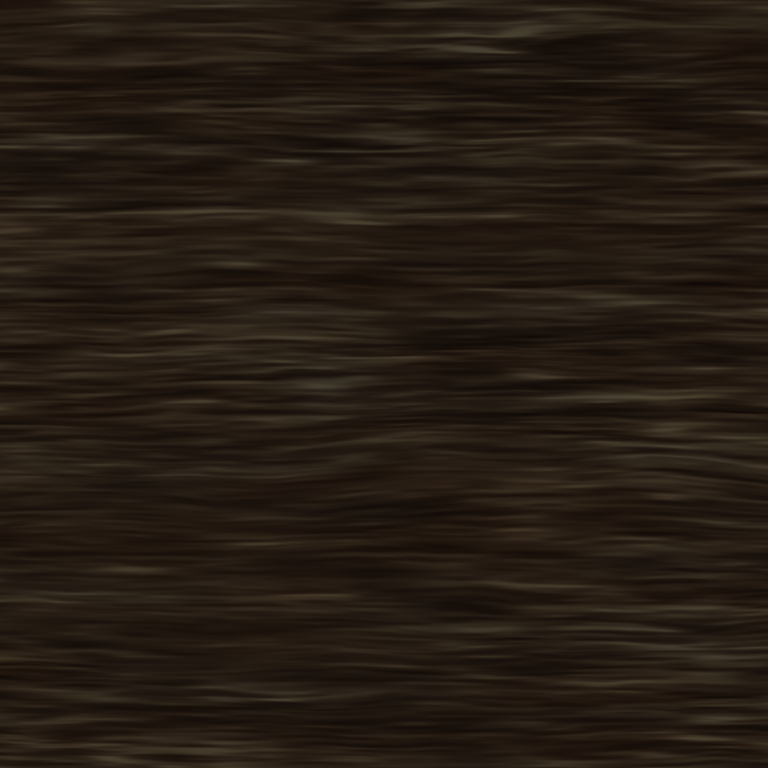
Write a WebGL 1 fragment shader that draws this texture.

```glsl
precision highp float;
uniform vec2 u_resolution;

float hash(vec2 p) {
  return fract(sin(dot(p, vec2(127.1, 311.7))) * 43758.5453);
}

// One row of smooth random values, slid sideways by its own amount
float rowNoise(float x, float row) {
  x += 17.0 * hash(vec2(row, 3.7));
  float cell = floor(x);
  return mix(hash(vec2(cell, row)), hash(vec2(cell + 1.0, row)),
             smoothstep(0.0, 1.0, x - cell));
}

// Signed noise from -1 to 1 whose rows do not line up in columns
float grain(vec2 p) {
  float row = floor(p.y);
  float value = mix(rowNoise(p.x, row), rowNoise(p.x, row + 1.0),
                    smoothstep(0.0, 1.0, p.y - row));
  return 2.0 * value - 1.0;
}

// Bends the straight fibres into gentle waves and small ripples
vec2 bendFibres(vec2 p) {
  p.y += 0.011 * grain(p * vec2(1.8, 5.0) + 31.0);
  p.y += 0.004 * grain(p * vec2(6.0, 21.0) + 57.0);
  p.y += 0.0012 * grain(p * vec2(19.0, 60.0) + 83.0);
  return p;
}

void main() {
  vec2 uv = gl_FragCoord.xy / min(u_resolution.x, u_resolution.y);
  vec2 p = bendFibres(uv);

  // Broad bands down to hair-thin fibres
  float bands = grain(p * vec2(1.8, 17.0) + 5.0);
  float streaks = grain(p * vec2(4.0, 50.0) + 73.0);
  float fibres = grain(p * vec2(7.0, 112.0) + 113.0);
  float hairs = grain(p * vec2(13.0, 215.0) + 191.0);
  float threads = grain(p * vec2(24.0, 290.0) + 223.0);
  float tone = 0.45 * bands + 0.75 * streaks + 1.05 * fibres
             + 1.1 * hairs + 0.75 * threads;
  tone *= 1.0 + 0.3 * grain(uv * vec2(2.0, 6.0) + 11.0);

  // Short pale flecks, broken by the hairs, and thin dark pores
  float fleck = smoothstep(0.45, 0.95, grain(p * vec2(7.0, 75.0) + 239.0));
  float pore = smoothstep(0.45, 0.9, grain(p * vec2(4.5, 150.0) + 307.0));
  tone += fleck * (1.0 + 0.8 * hairs) - 0.8 * pore;
  tone = min(tone, 1.6 + 0.35 * tone);

  // Dark brown that turns paler and greyer as the tone rises
  vec3 wood = vec3(0.139, 0.102, 0.070) * exp(tone * vec3(0.27, 0.34, 0.37));

  // Reddish and olive patches
  float warmth = grain(p * vec2(6.0, 30.0) + 401.0);
  wood *= 1.0 + warmth * vec3(0.04, -0.01, -0.05);

  gl_FragColor = vec4(wood, 1.0);
}
```
